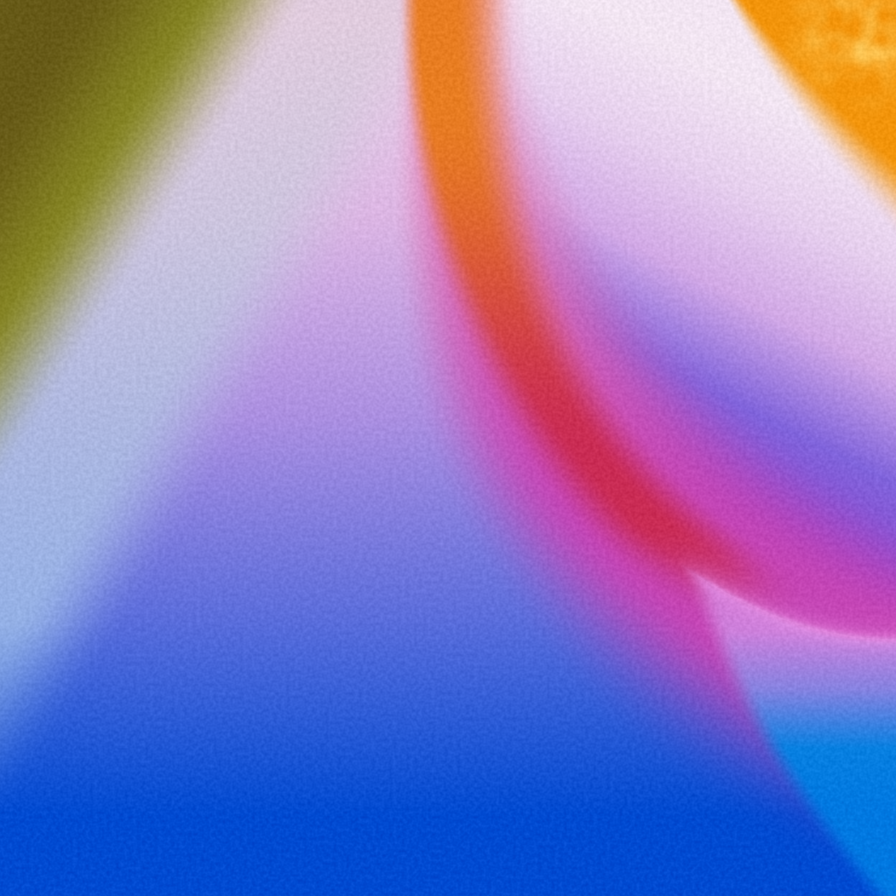
A WebGL 1 fragment shader for this background:

```glsl
precision highp float;
// Soft folded light: lilac to blue gradients crossed by a curved orange-to-magenta
// ribbon, with an olive corner, a pale beam, an amber corner and a glowing fold.
// Each part is a colour ramp laid in by a smooth distance mask, then grained.
uniform vec2 u_resolution;

// Smooth step that falls from 1 to 0.
float fall(float lo, float hi, float v) {
  return 1.0 - smoothstep(lo, hi, v);
}

// Five colours at five evenly spaced stops between lo and hi.
vec3 ramp(vec3 a, vec3 b, vec3 c, vec3 d, vec3 e, float lo, float hi, float v) {
  float k = clamp((v - lo) / (hi - lo), 0.0, 1.0) * 4.0;
  vec3 col = mix(a, b, clamp(k, 0.0, 1.0));
  col = mix(col, c, clamp(k - 1.0, 0.0, 1.0));
  col = mix(col, d, clamp(k - 2.0, 0.0, 1.0));
  return mix(col, e, clamp(k - 3.0, 0.0, 1.0));
}

// Signed distance to the line from a to b.
float lineSide(vec2 p, vec2 a, vec2 b) {
  vec2 dir = normalize(b - a);
  return dot(p - a, vec2(-dir.y, dir.x));
}

vec2 gradientAt(vec2 cell) {
  vec3 h = fract(cell.xyx * vec3(0.1031, 0.103, 0.0973));
  h += dot(h, h.yzx + 33.33);
  float angle = 6.2832 * fract((h.x + h.y) * h.z);
  return vec2(cos(angle), sin(angle));
}

float gradientNoise(vec2 p) {
  vec2 i = floor(p), f = fract(p);
  vec2 w = f * f * f * (f * (f * 6.0 - 15.0) + 10.0);
  vec2 o = vec2(1.0, 0.0);
  float low = mix(dot(gradientAt(i), f), dot(gradientAt(i + o), f - o), w.x);
  float high = mix(dot(gradientAt(i + o.yx), f - o.yx),
                   dot(gradientAt(i + 1.0), f - 1.0), w.x);
  return mix(low, high, w.y);
}

// Signed distance to the ribbon's spine, positive on its right.
float ribbonSide(vec2 p) {
  float t = p.y, t2 = t * t;
  float spine = 0.495 + 0.56 * t2 + t2 * t2 * t2;
  float slope = 1.12 * t + 6.0 * t2 * t2 * t;
  return (p.x - spine) / sqrt(1.0 + slope * slope);
}

// Left side: lilac to blue, a pale beam and the olive corner.
vec3 leftField(vec2 p) {
  vec3 col = ramp(vec3(0.93, 0.82, 0.91), vec3(0.86, 0.71, 0.89), vec3(0.67, 0.56, 0.88),
                  vec3(0.36, 0.43, 0.86), vec3(0.0, 0.29, 0.82), 0.02, 0.91, p.y);
  vec3 beam = ramp(vec3(0.88, 0.80, 0.87), vec3(0.80, 0.77, 0.87), vec3(0.68, 0.72, 0.88),
                   vec3(0.58, 0.69, 0.90), vec3(0.16, 0.38, 0.85), 0.02, 0.92, p.y);
  float beamSide = lineSide(p, vec2(0.352, 0.325), vec2(0.0, 0.911));
  col = mix(col, beam, smoothstep(-0.015, 0.10, beamSide) * fall(0.85, 0.97, p.y));
  float oliveSide = lineSide(p, vec2(0.25, 0.01), vec2(0.0, 0.405));
  vec3 olive = mix(vec3(0.53, 0.53, 0.14), vec3(0.40, 0.35, 0.09),
                   smoothstep(0.0, 0.15, oliveSide));
  return mix(col, olive, smoothstep(-0.075, 0.035, oliveSide));
}

// Right side: white through lilac to violet, with the mottled amber corner.
vec3 rightField(vec2 p) {
  vec3 col = ramp(vec3(0.95, 0.90, 0.95), vec3(0.90, 0.81, 0.93), vec3(0.82, 0.66, 0.90),
                  vec3(0.50, 0.39, 0.86), vec3(0.56, 0.27, 0.80),
                  0.08, 0.56, p.y - 0.5 * (p.x - 0.8));
  float edge = 0.82 + 0.65 * p.y + 0.85 * p.y * p.y;
  float soft = 0.01 + 0.16 * p.y;
  float mottle = gradientNoise(p * 26.0) + 0.6 * gradientNoise(p * 55.0);
  float shine = fall(0.0, 0.11, length(p - vec2(0.965, 0.035)));
  vec3 amber = mix(vec3(0.95, 0.58, 0.04), vec3(1.0, 0.82, 0.40),
                   shine * clamp(0.4 + mottle, 0.0, 1.0));
  return mix(col, amber, smoothstep(-soft, soft, p.x - edge));
}

// Ribbon: a wide magenta glow around an orange to red core.
vec3 addRibbon(vec3 col, vec2 p, float side) {
  float low = smoothstep(0.0, 0.6, p.y);
  vec3 glow = mix(vec3(0.92, 0.60, 0.72), vec3(0.77, 0.27, 0.71), low);
  float reach = mix(0.10, 0.20, low);
  float glowMask = smoothstep(-mix(0.055, 0.15, low), -mix(0.02, 0.045, low), side)
                 * fall(0.02 + 0.03 * low, reach, side);
  col = mix(col, glow, glowMask);
  vec3 core = mix(vec3(0.91, 0.49, 0.13), vec3(0.79, 0.17, 0.33),
                  smoothstep(0.10, 0.52, p.y));
  float coreMask = smoothstep(-mix(0.05, 0.06, low), -mix(0.025, 0.005, low), side)
                 * fall(0.01, mix(0.08, 0.065, low), side)
                 * fall(0.58, 0.71, p.y) * fall(0.80, 0.92, p.x);
  return mix(col, core, coreMask);
}

// Fold: a bright rim over a wedge that fades from pink to azure.
vec3 addFold(vec3 col, vec2 p) {
  float u = p.y - 0.65, r = 1.0 - p.x;
  float below = p.y - (0.714 - 1.45 * r * r);
  float wedgeEdge = 0.775 + 0.3 * u + 0.8 * u * u;
  vec3 wedge = ramp(vec3(0.84, 0.46, 0.82), vec3(0.80, 0.50, 0.86), vec3(0.52, 0.51, 0.88),
                    vec3(0.03, 0.50, 0.88), vec3(0.0, 0.47, 0.88), 0.64, 0.90, p.y);
  float wedgeMask = smoothstep(-0.006, 0.006, below)
                  * smoothstep(-0.012, 0.022, p.x - wedgeEdge);
  col = mix(col, wedge, wedgeMask);
  float rim = exp(-abs(below) / 0.009) * smoothstep(0.75, 0.80, p.x);
  return mix(col, vec3(0.91, 0.58, 0.90), 0.7 * rim);
}

void main() {
  vec2 p = gl_FragCoord.xy / u_resolution;
  p.y = 1.0 - p.y; // measured downward from the top
  float side = ribbonSide(p);
  vec3 col = mix(leftField(p), rightField(p), smoothstep(-0.04, 0.04, side));
  col = addRibbon(col, p, side);
  col = addFold(col, p);
  float grain = gradientNoise(p * 210.0) + 0.7 * gradientNoise(p * 370.0 + 19.0);
  gl_FragColor = vec4(clamp(col + 0.045 * grain, 0.0, 1.0), 1.0);
}
```
